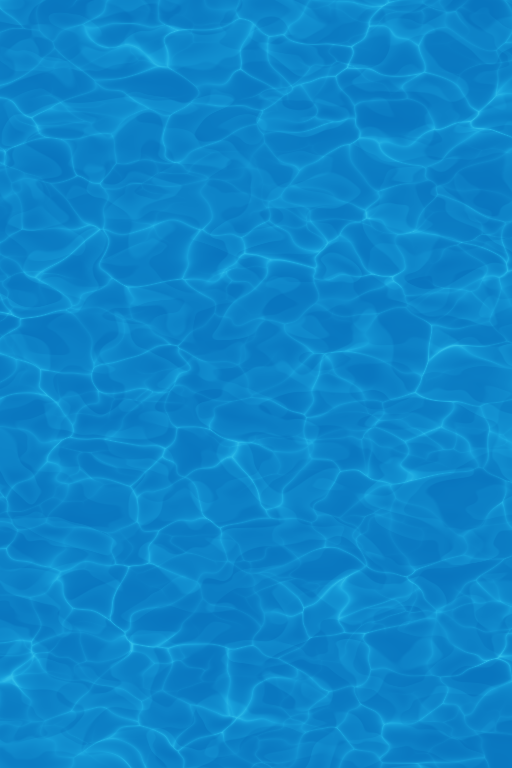
A WebGL 1 fragment shader for this texture:

```glsl
precision highp float;
// Sunlit pool water: a net of bright caustic lines over rippling blue veils.

uniform vec2 u_resolution;

vec2 hash2(vec2 cell) {
  vec3 h = fract(cell.xyx * vec3(0.1031, 0.1030, 0.0973));
  h += dot(h, h.yzx + 33.33);
  return fract((h.xx + h.yz) * h.zy);
}

float cornerSlope(vec2 cell, vec2 offset) {
  float angle = 6.2832 * hash2(cell).x;
  return dot(vec2(cos(angle), sin(angle)), offset);
}

// Gradient noise, roughly -0.7 to 0.7
float gradientNoise(vec2 p) {
  vec2 i = floor(p), f = fract(p);
  vec2 u = f * f * f * (f * (f * 6.0 - 15.0) + 10.0);
  vec2 e = vec2(1.0, 0.0);
  float low = mix(cornerSlope(i, f), cornerSlope(i + e.xy, f - e.xy), u.x);
  float high = mix(cornerSlope(i + e.yx, f - e.yx), cornerSlope(i + e.xx, f - e.xx), u.x);
  return mix(low, high, u.y);
}

vec2 noiseVector(vec2 p) {
  return vec2(gradientNoise(p), gradientNoise(p + vec2(37.2, 71.9)));
}

// Bends straight cell walls into wavy ones
vec2 ripple(vec2 p) {
  p += 0.55 * noiseVector(p * 0.7);
  return p + 0.22 * noiseVector(p * 1.9 + 11.0);
}

// Gaps from the nearest cell centre to the second and third nearest
vec2 cellGaps(vec2 p) {
  vec2 home = floor(p);
  vec3 nearest = vec3(9.0);
  for (int y = -2; y <= 2; y++) {
    for (int x = -2; x <= 2; x++) {
      vec2 cell = home + vec2(float(x), float(y));
      float d = length(cell + hash2(cell + 50.0) - p);
      if (d < nearest.x) nearest = vec3(d, nearest.xy);
      else if (d < nearest.y) nearest = vec3(nearest.x, d, nearest.y);
      else nearest.z = min(nearest.z, d);
    }
  }
  return nearest.yz - nearest.x;
}

// Thin wall, soft halo and a bright knot where three cells meet
float causticNet(vec2 p, float sharpness) {
  vec2 gap = cellGaps(p);
  float wall = exp(-gap.x * sharpness);
  float halo = exp(-gap.x * 4.5);
  float knot = exp(-gap.y * 7.0);
  return 0.52 * wall + 0.18 * halo + 0.38 * knot * (0.35 + wall);
}

// Translucent sheet: crisp on one side, fading out on the other
float foldedSheet(vec2 p) {
  float n = gradientNoise(p);
  return smoothstep(0.04, 0.10, n) * (1.0 - smoothstep(0.10, 0.55, n));
}

void main() {
  vec2 p = gl_FragCoord.xy / u_resolution.x;
  vec2 water = ripple(p * vec2(8.5, 12.5));
  vec2 fineWater = ripple(p * vec2(11.0, 19.0) + 23.0);

  // Broad veils of light
  float light = 0.07 + 0.13 * gradientNoise(p * vec2(3.0, 5.0) + 4.0);
  light += 0.14 * gradientNoise(water * vec2(0.8, 1.1) + 8.0);
  light += 0.07 * gradientNoise(fineWater * 1.6);

  // Folded sheets inside the cells
  light += 0.24 * foldedSheet(water * 1.1 + 31.0);
  light += 0.16 * foldedSheet(fineWater * 0.9 + 63.0);

  // Main net and a fainter, finer one, both of uneven strength
  float strength = smoothstep(-0.45, 0.5, gradientNoise(water * 0.6 + 90.0));
  float fineStrength = smoothstep(-0.1, 0.5, gradientNoise(fineWater * 0.5 + 44.0));
  light += (0.35 + 0.8 * strength) * causticNet(water, 15.0);
  light += 0.5 * fineStrength * causticNet(fineWater, 13.0);

  // Deep blue through azure to pale cyan glints
  light = max(light, 0.0);
  vec3 color = mix(vec3(0.033, 0.462, 0.748), vec3(0.095, 0.640, 0.866), min(light, 1.0));
  color = mix(color, vec3(0.22, 0.78, 0.93), 0.7 * smoothstep(0.85, 1.7, light));
  gl_FragColor = vec4(color, 1.0);
}
```
